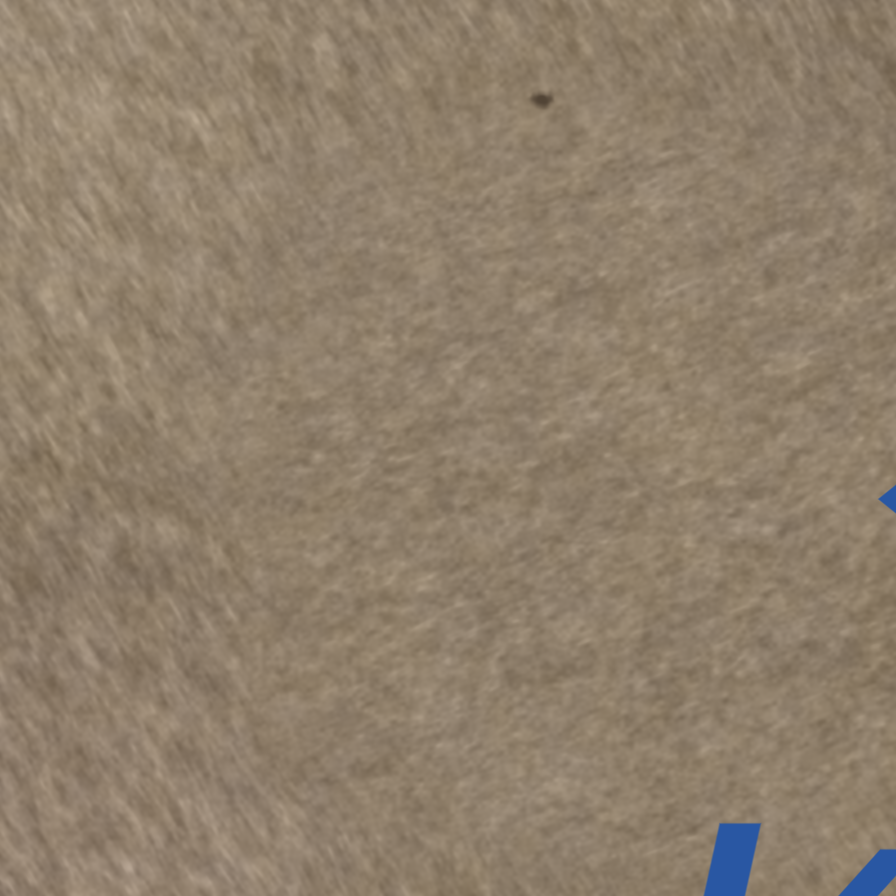
This texture is drawn by a Shadertoy shader. Its source:

```glsl
float hash(vec2 cell) {
    uvec2 q = uvec2(ivec2(cell)) * uvec2(1597u, 3812u) + uvec2(7919u, 104729u);
    uint h = (q.x ^ (q.y >> 3u)) * 747796405u + q.y * 277803737u;
    h = ((h >> 15u) ^ h) * 2246822519u;
    h = ((h >> 13u) ^ h) * 3266489917u;
    return float((h >> 16u) & 65535u) / 65535.0;
}

// Smooth value noise in the range -1 to 1
float noise(vec2 p) {
    vec2 cell = floor(p);
    vec2 f = fract(p);
    f = f * f * (3.0 - 2.0 * f);
    float low = mix(hash(cell), hash(cell + vec2(1, 0)), f.x);
    float high = mix(hash(cell + vec2(0, 1)), hash(cell + vec2(1, 1)), f.x);
    return 2.0 * mix(low, high, f.y) - 1.0;
}

// Noise stretched along a direction, in three sizes
float fibres(vec2 p, vec2 direction, vec2 frequency) {
    direction = normalize(direction);
    vec2 q = vec2(dot(p, direction), dot(p, vec2(-direction.y, direction.x)));
    q *= frequency;
    float sum = 0.0;
    float weight = 0.5;
    for (int i = 0; i < 3; i++) {
        sum += weight * noise(q + 37.0 * float(i));
        q *= 1.6;
        weight *= 0.9;
    }
    return sum;
}

// Signed distance to a slanted block with half size
float slantedBlock(vec2 p, vec2 halfSize, float slant) {
    vec2 d = abs(vec2(p.x - slant * p.y, p.y)) - halfSize;
    return max(d.x, d.y);
}

void mainImage(out vec4 fragColor, in vec2 fragCoord) {
    vec2 uv = fragCoord / iResolution.xy;
    vec2 bend = 0.005 * vec2(noise(uv * 14.0), noise(uv * 14.0 + 50.0));
    vec2 p = uv + bend;

    // Calm flat nap inside, steep brushed nap around it
    float edge = distance(uv, vec2(0.72, 0.45)) + 0.05 * noise(uv * 6.0 + 9.0);
    float brushed = smoothstep(0.36, 0.56, edge);
    float steep = fibres(p, vec2(0.5, -0.87), vec2(28.0, 82.0));
    float flatNap = fibres(p + 3.0, vec2(0.93, 0.36), vec2(46.0, 82.0));
    float speckle = noise(uv * 125.0) + 0.8 * noise(uv * 200.0 + 11.0);

    // Fine grain with faint pale hairs
    float tone = mix(0.058 * flatNap, 0.078 * steep, brushed);
    tone += 0.023 * speckle;
    tone += 0.02 * smoothstep(0.4, 1.0, mix(flatNap, steep, brushed));

    // Long faint streaks and broad shading
    tone += 0.016 * (1.0 - brushed) * fibres(p, vec2(0.93, 0.36), vec2(5.0, 26.0));
    tone += 0.009 * noise(uv * 7.0 + 20.0) + 0.008 * noise(uv * 15.0 + 70.0);
    tone += 0.010 * noise(uv * 30.0 + 40.0);
    tone += 0.035 * smoothstep(0.5, 0.0, distance(uv, vec2(0.0, 0.85)));
    tone -= 0.035 * smoothstep(0.35, 0.0, distance(uv, vec2(1.0, 1.0)));
    tone -= 0.016 * smoothstep(0.4, 0.0, distance(uv, vec2(0.12, 0.4)));

    // Warm, slightly uneven tint
    vec3 color = vec3(0.56, 0.497, 0.416) + tone * vec3(1.0, 0.98, 0.95);
    float tint = noise(uv * 34.0 + 90.0) + 0.5 * noise(uv * 8.0 + 30.0);
    color += 0.008 * tint * vec3(0.4, 0.1, -1.0);
    color += 0.01 * smoothstep(0.6, 0.1, length(uv)) * vec3(0.3, -0.3, 0.8);

    // Small dark fleck
    vec2 offset = (p - vec2(0.605, 0.889)) * vec2(1.0, 1.3);
    float fleck = smoothstep(0.016, 0.003, length(offset) + 0.002 * speckle);
    color = mix(color, vec3(0.27, 0.22, 0.17), 0.8 * fleck);

    // Plain blue paint patches cut by the border
    float paint = slantedBlock(uv - vec2(0.815, 0.03), vec2(0.023, 0.051), 0.22);
    paint = min(paint, slantedBlock(uv - vec2(0.972, 0.016), vec2(0.022, 0.036), 0.9));
    paint = min(paint, abs(uv.y - 0.443) - 0.8 * (uv.x - 0.98));
    color = mix(color, vec3(0.16, 0.34, 0.64), smoothstep(0.0015, -0.0015, paint));

    fragColor = vec4(color, 1.0);
}
```
